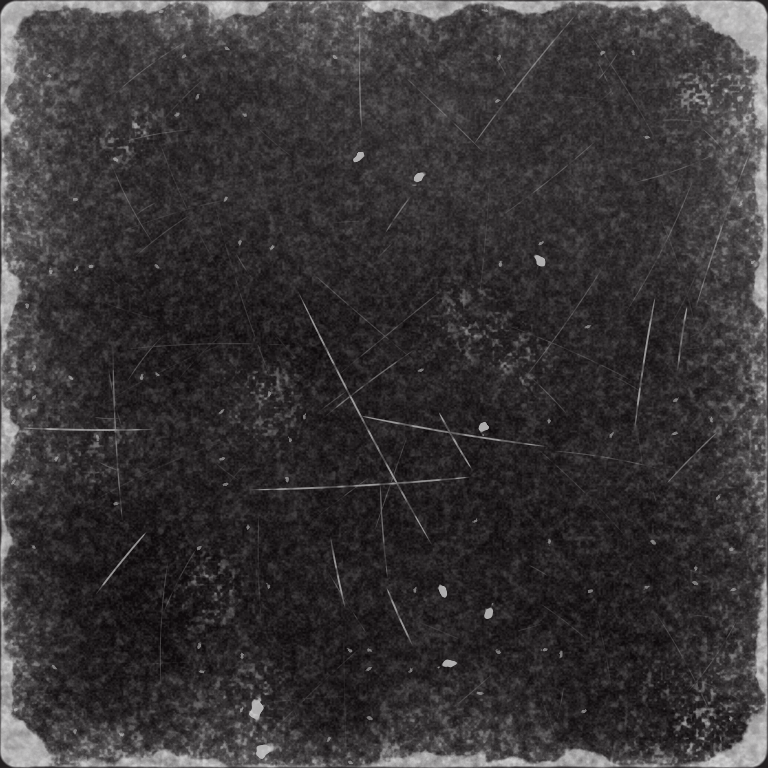
A Shadertoy shader for this texture:

```glsl
// A worn black photographic plate: cloudy charcoal, pale chipped rim and corners.
// Layered value noise makes haze and grain; tapered segments make scratches,
// and noise-warped discs make flakes. All lengths are fractions of the canvas.

// Scratch ends as (start, end), deep ones first, then fine ones.
const vec4 DEEP[10] = vec4[10](
    vec4(.026, .443, .203, .441), vec4(.854, .618, .826, .437),
    vec4(.895, .603, .882, .515), vec4(.503, .236, .538, .158),
    vec4(.430, .303, .450, .206), vec4(.462, .460, .716, .418),
    vec4(.320, .362, .625, .380), vec4(.384, .629, .566, .284),
    vec4(.570, .466, .615, .388), vec4(.193, .310, .124, .225));
const vec4 FINE[8] = vec4[8](
    vec4(.536, .746, .500, .694), vec4(.147, .557, .160, .316),
    vec4(.755, .987, .612, .805), vec4(.495, .375, .505, .245),
    vec4(.469, .974, .471, .830), vec4(.983, .818, .905, .596),
    vec4(.937, .440, .866, .368), vec4(.540, .545, .420, .455));
// Flakes and dust clouds as (centre, radius).
const vec3 FLAKES[9] = vec3[9](
    vec3(.467, .796, .008), vec3(.546, .768, .009), vec3(.702, .661, .010),
    vec3(.630, .443, .009), vec3(.578, .229, .009), vec3(.636, .203, .010),
    vec3(.582, .136, .010), vec3(.335, .078, .014), vec3(.342, .021, .013));
const vec3 DUST[9] = vec3[9](
    vec3(.165, .83, .035), vec3(.61, .58, .040), vec3(.34, .48, .045),
    vec3(.135, .40, .035), vec3(.67, .52, .040), vec3(.93, .87, .050),
    vec3(.27, .23, .040), vec3(.33, .08, .040), vec3(.91, .06, .070));

float hash(vec2 p) {
    vec3 q = fract(p.xyx * .1031);
    q += dot(q, q.yzx + 33.33);
    return fract((q.x + q.y) * q.z);
}

float noise(vec2 p) {
    vec2 i = floor(p), f = fract(p);
    f = f * f * (3. - 2. * f);
    return mix(mix(hash(i), hash(i + vec2(1, 0)), f.x),
               mix(hash(i + vec2(0, 1)), hash(i + 1.), f.x), f.y);
}

float fbm(vec2 p) {
    float sum = 0., gain = .5;
    for (int i = 0; i < 5; i++) {
        sum += gain * noise(p);
        p = mat2(1.6, 1.2, -1.2, 1.6) * p + 7.3;
        gain *= .5;
    }
    return sum;
}

// Coverage of a slightly bowed line that thins toward both ends.
float scratch(vec2 p, vec2 a, vec2 b, float width, float bow, float aa) {
    vec2 along = b - a;
    float len = length(along);
    along /= len;
    float t = dot(p - a, along) / len;
    if (t < 0. || t > 1.) return 0.;
    float arch = t * (1. - t);
    float d = abs(dot(p - a, vec2(-along.y, along.x)) + bow * arch * len);
    float w = width * min(1., .35 + 4. * arch);
    return clamp(.5 + (w - d) / aa, 0., 1.) * min(1., 2. * w / aa) * smoothstep(0., .08, arch);
}

// Irregular flake, stretched along a random direction.
float flake(vec2 p, float radius, float seed, float aa) {
    float angle = 6.283 * hash(vec2(seed, 4.));
    vec2 q = mat2(cos(angle), -sin(angle), sin(angle), cos(angle)) * p * vec2(.9, 1.7);
    float d = length(q) - radius * (.45 + .9 * noise(p / radius * 1.7 + seed * 9.));
    return 1. - smoothstep(-aa, aa, d);
}

// Torn pale wedge; inset is the distance from the two sides of a corner.
float cornerWear(vec2 inset, float size, float tear) {
    float d = inset.x + inset.y - size * (.65 + .8 * tear);
    return 1. - smoothstep(-.006, .006, d);
}

void mainImage(out vec4 fragColor, in vec2 fragCoord) {
    vec2 uv = fragCoord / iResolution.xy;
    float aa = 1. / min(iResolution.x, iResolution.y);
    vec2 inset = min(uv, 1. - uv);
    float edge = min(inset.x, inset.y);
    float cloud = fbm(uv * 5.), tear = fbm(uv * 32. + 11.), rough = fbm(uv * 110.);
    float grain = noise(uv * 420.), speckle = smoothstep(.5, .95, noise(uv * 260.) * .55 + rough * .6);

    // Charcoal base, lighter above, with soft horizontal streaks there
    float upper = smoothstep(.35, .95, uv.y);
    float tone = mix(.095, .19, upper) + .11 * (cloud - .45);
    tone += .06 * upper * (fbm(uv * vec2(4., 16.)) - .45);
    tone += .09 * (grain - .5) + .12 * (rough - .47) + .07 * speckle;

    // Hazy wear creeping in from the edges
    float reach = .018 + .05 * smoothstep(.3, .75, fbm(uv * 7. + 3.));
    float haze = exp(-edge / reach);
    tone += haze * (.08 + .32 * rough + .22 * speckle);

    // Dust clouds
    for (int i = 0; i < 9; i++) {
        vec2 q = (uv - DUST[i].xy) / DUST[i].z;
        tone += exp(-dot(q, q)) * (.03 + .38 * speckle * smoothstep(.25, .6, tear));
    }

    // Scratches: placed, then scattered
    float wear = 0., broken = smoothstep(.15, .6, noise(uv * 90.));
    for (int i = 0; i < 10; i++)
        wear = max(wear, .65 * (.4 + .6 * broken) * scratch(uv, DEEP[i].xy, DEEP[i].zw, .0012, .04, aa));
    for (int i = 0; i < 8; i++)
        wear = max(wear, .4 * (.3 + .7 * broken) * scratch(uv, FINE[i].xy, FINE[i].zw, .0009, .05, aa));
    for (int i = 0; i < 80; i++) {
        float k = float(i);
        vec2 r = vec2(hash(vec2(k, 1.)), hash(vec2(k, 2.)));
        float angle = 3.1416 * hash(vec2(k, 3.)), size = hash(vec2(k, 5.));
        vec2 mid = vec2(.53, .47) + (r - .5) * vec2(.85, .9);
        vec2 arm = vec2(cos(angle), sin(angle)) * mix(.015, .13, size * size);
        float strength = mix(.08, .28, hash(vec2(k, 6.))) * (.2 + .8 * broken);
        wear = max(wear, strength * scratch(uv, mid - arm, mid + arm, .0007, .3 * (r.x - .5), aa));
    }

    // Flakes and scattered tiny specks
    for (int i = 0; i < 9; i++)
        wear = max(wear, .78 * flake(uv - FLAKES[i].xy, FLAKES[i].z, float(i) + 1., aa));
    vec2 cell = floor(uv * 36.);
    vec2 spot = (cell + .25 + .5 * vec2(hash(cell + 40.), hash(cell + 80.))) / 36.;
    float chance = hash(cell + 120.);
    wear = max(wear, .5 * step(.93, chance) * flake(uv - spot, .0035, chance * 50., aa));

    // Chipped rim and the four corners
    float rimWidth = .002 + .02 * smoothstep(.35, .75, fbm(uv * 16. + 5.));
    float rim = 1. - smoothstep(-.003, .003, edge - rimWidth * (.3 + 1.3 * tear));
    wear = max(wear, rim * (.4 + .5 * rough));
    float corners = cornerWear(uv, .085, tear);
    corners = max(corners, cornerWear(vec2(uv.x, 1. - uv.y), .055, tear));
    corners = max(corners, cornerWear(1. - uv, .095, tear));
    corners = max(corners, cornerWear(vec2(1. - uv.x, uv.y), .075, tear));
    wear = max(wear, corners * (.58 + .3 * rough));
    tone = mix(tone, max(tone, .84), clamp(wear, 0., 1.));

    // Dark backing beyond the rounded outline
    vec2 bend = max(.022 - inset, 0.);
    float outside = smoothstep(-.002, .002, length(bend) - .021 - .003 * (tear - .5));
    tone = mix(tone, .13, outside);

    tone = clamp(tone, .045, .86);
    fragColor = vec4(tone + vec3(.009, -.005, .001) * (1. - tone), 1.);
}
```
